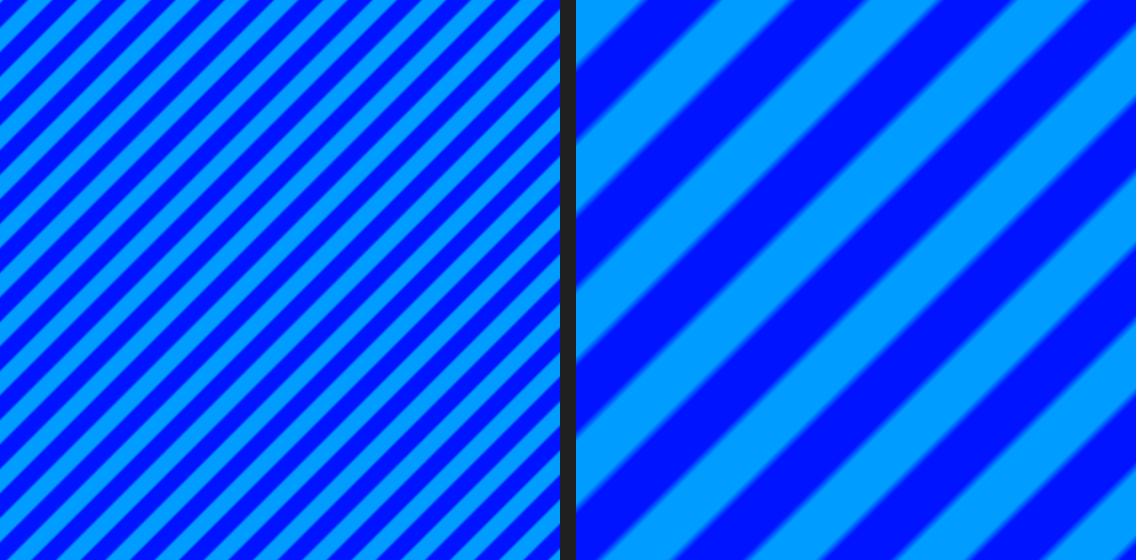
Left, the full canvas; right, a detail of the centre.
A three.js fragment shader for this pattern:

```glsl
// Even diagonal stripes in two blues, rising to the right.
#define REPEATS vec2(11.378, 11.42)   // stripe pairs across and down
#define PHASE 0.563                   // start of the first light stripe at the top edge, in pairs
#define LIGHT_SHARE 0.495             // light part of each pair
#define EDGE_SOFTNESS 0.08            // width of the edge ramp, in pairs
#define DARK_BLUE vec3(0.0, 0.08, 1.0)
#define LIGHT_BLUE vec3(0.0, 0.61, 1.0)

varying vec2 vUv;

// Coverage of the light stripe at a position counted in stripe pairs.
float stripeCoverage(float position) {
  float centerDistance = abs(fract(position - 0.25 + 0.5) - 0.5);
  float inside = 0.5 * LIGHT_SHARE - centerDistance;
  return clamp(inside / EDGE_SOFTNESS + 0.5, 0.0, 1.0);
}

void main() {
  // Measure down from the top edge so the stripes rise to the right.
  vec2 fromTopLeft = vec2(vUv.x, 1.0 - vUv.y);
  float position = dot(fromTopLeft, REPEATS) - PHASE;

  vec3 color = mix(DARK_BLUE, LIGHT_BLUE, stripeCoverage(position));
  gl_FragColor = vec4(color, 1.0);
}
```
